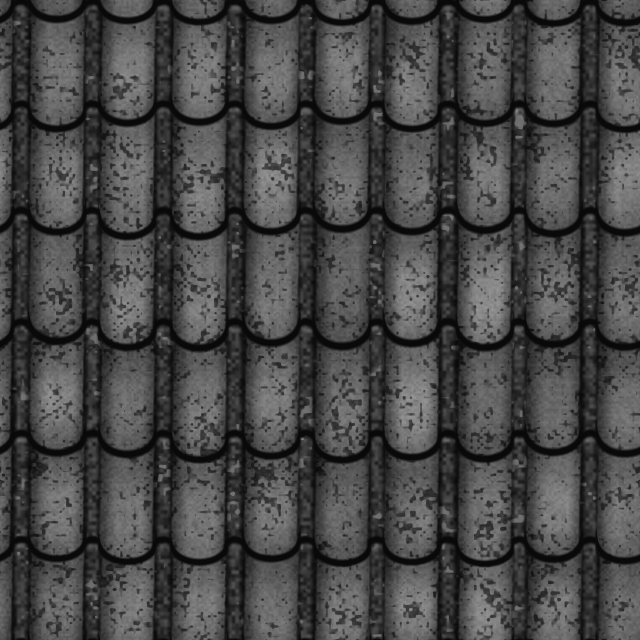
A Shadertoy shader for this texture:

```glsl
const float TAU = 6.2831853;
const vec2 TILES = vec2(9.0, 6.0);        // columns, rows
const vec2 PHASE = vec2(0.80, 0.74);      // first crest centre and first lip
const float HALF_WIDTH = 0.375;           // of a crest, in columns
const vec3 CLAY = vec3(0.475);
const vec3 CHANNEL = vec3(0.225);
const vec3 SHADOW = vec3(0.035);
const vec3 LICHEN = vec3(0.48);

float hash(vec2 p) {
    return fract(sin(dot(p, vec2(127.1, 311.7))) * 43758.5453);
}

// Value noise that wraps after "period" lattice cells
float noise(vec2 p, vec2 period) {
    vec2 i = floor(p), f = fract(p);
    f = f * f * (3.0 - 2.0 * f);
    vec2 a = mod(i, period), b = mod(i + 1.0, period);
    return mix(mix(hash(a), hash(vec2(b.x, a.y)), f.x),
               mix(hash(vec2(a.x, b.y)), hash(b), f.x), f.y);
}

float grainAt(vec2 uv, float cells) {
    return noise(uv * cells, vec2(cells));
}

// Soft line of the given half width around zero
float band(float d, float halfWidth, float blur) {
    return 1.0 - smoothstep(halfWidth - blur, halfWidth + blur, abs(d));
}

float signedWrap(float t) {
    return fract(t + 0.5) - 0.5;
}

// Rise of the curved lip (x) and its slope correction (y)
vec2 lipCurve(float x, float radius, float rise) {
    float s = min(abs(x) / radius, 0.97);
    float c = sqrt(1.0 - s * s);
    float slope = rise * TILES.x / (TILES.y * radius) * s / c;
    return vec2(rise * (1.0 - c), inversesqrt(1.0 + slope * slope));
}

// Light across and along one rounded crest
float crestLight(float s, float h) {
    float left = mix(0.42, 1.0, smoothstep(-1.1, -0.25, s));
    float right = 1.0 - 0.38 * smoothstep(0.5, 1.05, s);
    float along = smoothstep(0.0, 0.4, h) * (1.0 - smoothstep(0.55, 1.0, h));
    return left * right * mix(0.77, 1.0, along);
}

vec3 crestColor(vec2 uv, float s, float h, float tone) {
    float cluster = mix(grainAt(uv, 22.0), grainAt(uv, 48.0), 0.5);
    float pits = 0.6 * grainAt(uv, 190.0) + 0.5 * cluster;
    float wear = mix(1.0, 0.45, smoothstep(0.61, 0.84, pits));
    float mottle = 0.86 + 0.24 * grainAt(uv, 16.0);
    float fine = 0.09 * (grainAt(uv, 256.0) - 0.5);
    return CLAY * crestLight(s, h) * wear * mottle * tone + fine;
}

vec3 channelColor(vec2 uv, float gap, float v) {
    float light = mix(0.3, 1.0, smoothstep(0.13, 0.035, gap));
    float grit = 0.45 + 0.95 * grainAt(uv, 170.0);
    vec3 color = CHANNEL * light * grit;
    float fleck = 0.62 * grainAt(uv, 140.0) + 0.45 * grainAt(uv, 26.0);
    color = mix(color, LICHEN, 0.85 * light * smoothstep(0.73, 0.90, fleck));
    // Arched end of the channel tile, with a pale rim beneath
    float d = signedWrap(v - 0.245 + 2.2 * gap * gap);
    color += 0.10 * light * band(d + 0.065, 0.018, 0.02);
    return mix(color, SHADOW, band(d, 0.033, 0.018));
}

void mainImage(out vec4 fragColor, in vec2 fragCoord) {
    vec2 uv = fragCoord / iResolution.xy;
    vec2 grid = uv * TILES - PHASE;
    grid.y += 0.05 * sin(TAU * uv.y);
    float column = mod(floor(grid.x + 0.5), TILES.x);
    float x = signedWrap(grid.x);

    // Uneven lip heights and slightly shifted, leaning crests
    float lift = 0.09 * (noise(vec2(column, uv.y * TILES.y), TILES) - 0.5);
    float shift = 0.045 * (hash(vec2(column, 17.0)) - 0.5);
    float crestX = x - shift;
    vec2 lip = lipCurve(crestX, 0.41, 0.18);
    float v = grid.y + lift - lip.x;
    float h = fract(v);
    vec2 tile = vec2(column, mod(floor(v), TILES.y));
    crestX -= 0.03 * (h - 0.5) + 0.025 * (hash(tile + 5.3) - 0.5);
    float tone = 0.91 + 0.18 * hash(tile + 31.0);

    // Channel below, crest over it
    vec3 color = channelColor(uv, 0.5 - abs(x), grid.y);
    float edge = abs(crestX) + 0.008 * (grainAt(uv, 64.0) - 0.5);
    float cover = 1.0 - smoothstep(HALF_WIDTH - 0.025, HALF_WIDTH + 0.02, edge);
    color = mix(color, crestColor(uv, crestX / HALF_WIDTH, h, tone), cover);

    // Dark open end of each crest
    float d = signedWrap(v) * lip.y;
    float reach = 1.0 - smoothstep(0.39, 0.43, abs(x - shift));
    color = mix(color, SHADOW, reach * band(d - 0.032, 0.034, 0.017));
    fragColor = vec4(clamp(color, 0.0, 1.0), 1.0);
}
```
